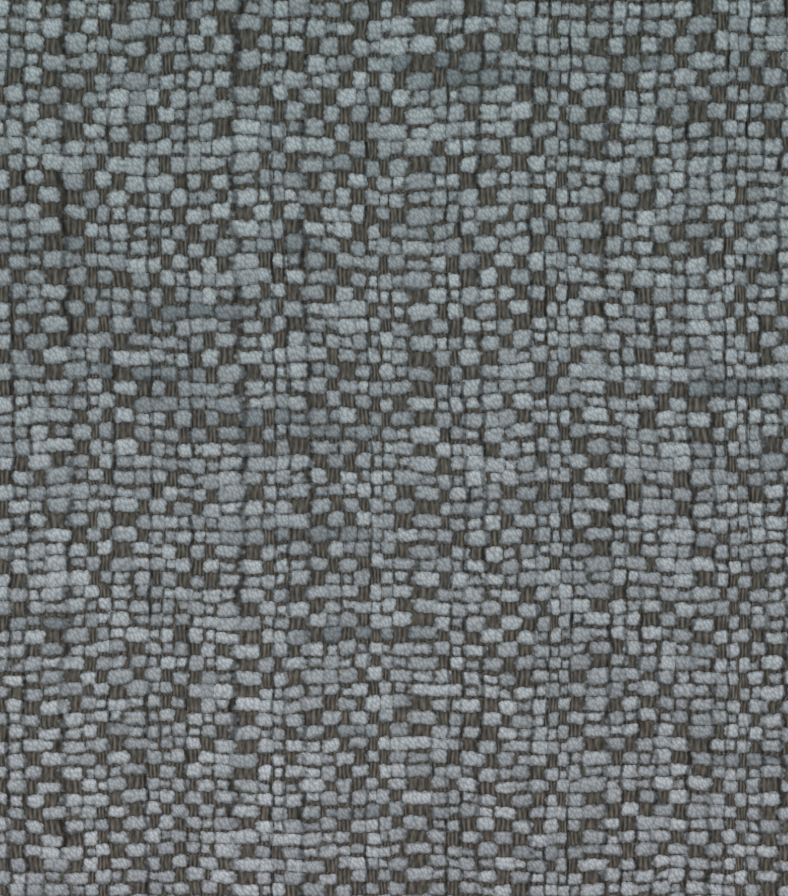
Give the GLSL for this texture, as a WebGL 1 fragment shader.

```glsl
precision highp float;
// Woven chenille upholstery: blue-grey nubs over a brown warp ground.
uniform vec2 u_resolution;

float hash(vec2 p) {
  return fract(sin(dot(p, vec2(127.1, 311.7))) * 43758.5);
}

// Cellular noise: distance to the nearest scattered point.
float cellular(vec2 p) {
  float nearest = 1.0;
  for (int j = -1; j <= 1; j++) {
    for (int i = -1; i <= 1; i++) {
      vec2 id = floor(p) + vec2(float(i), float(j));
      vec2 point = id + vec2(hash(id), hash(id + 37.0));
      nearest = min(nearest, length(p - point));
    }
  }
  return nearest;
}

float roundBox(vec2 p, vec2 halfSize, float radius) {
  vec2 q = abs(p) - halfSize + radius;
  return length(max(q, 0.0)) + min(max(q.x, q.y), 0.0) - radius;
}

// Weave coordinates: uneven columns, rows that widen towards the top.
vec2 weave(vec2 p) {
  float column = 56.0 * p.x + 0.25 * sin(29.0 * p.x + 1.0) + 0.2 * sin(61.0 * p.x)
               + 0.13 * sin(97.0 * p.x + 2.0) + 0.2 * sin(9.0 * p.y + 2.0 * p.x);
  float row = 70.0 * p.y - 10.0 * p.y * p.y
            + 0.13 * sin(23.0 * p.x + 5.0 * p.y) + 0.07 * sin(71.0 * p.x + 50.0 * p.y);
  return vec2(column, row);
}

void main() {
  vec2 p = gl_FragCoord.xy / u_resolution.y;
  vec2 w = weave(p);
  float soft = max(0.1, 50.0 / u_resolution.y);

  // Find the nub that stands highest here.
  float dist = 0.6;
  vec2 nubId = floor(w);
  vec2 local = vec2(0.0);
  for (int j = -1; j <= 1; j++) {
    for (int i = -1; i <= 1; i++) {
      vec2 id = floor(w) + vec2(float(i), float(j));
      float raised = max(mod(id.x + id.y, 2.0), step(hash(id + 11.0), 0.09));
      float sunken = step(0.52, hash(id + 23.0));
      vec2 spread = 0.85 + 0.3 * vec2(hash(id), hash(id + 17.0));
      vec2 size = mix(vec2(0.38, 0.35) * sunken, vec2(0.59, 0.49), raised) * spread;
      vec2 jitter = vec2(hash(id + 5.0), hash(id + 7.0)) - 0.5;
      vec2 offset = w - id - 0.5 - jitter * vec2(0.26, 0.22);
      float d = roundBox(offset, size, 0.6 * min(size.x, size.y));
      if (size.x > 0.0 && d < dist) {
        dist = d;
        nubId = id;
        local = offset / size;
      }
    }
  }

  // Slanted pile fibres and a rough outline.
  float fibre = cellular(vec2(p.x + 0.4 * p.y, p.y) * vec2(270.0, 190.0));
  float fuzz = cellular(p * vec2(130.0, 150.0) + 9.0);
  dist += 0.24 * (fuzz - 0.45);

  // Brown ground with fine, broken vertical warp threads.
  float thread = 0.5 + 0.5 * sin(w.x * 21.0 + 1.2 * sin(w.y * 1.7 + w.x) + 3.0 * hash(floor(w)));
  float grain = cellular(p * vec2(260.0, 90.0) + 4.0);
  vec3 ground = mix(vec3(0.19, 0.185, 0.175), vec3(0.43, 0.41, 0.375), 0.4 * thread + 0.6 * grain);
  ground *= 0.88 + 0.2 * smoothstep(0.0, 0.25, dist);

  // Chenille yarn: tone per nub, with dark teal slubs running along rows.
  float tone = hash(nubId + 3.0);
  vec3 yarn = mix(vec3(0.52, 0.54, 0.55), vec3(0.635, 0.66, 0.67), tone);
  float slubWave = sin(p.x * 7.0 + 6.28 * hash(vec2(nubId.y, 2.0)))
                 + 0.4 * sin(p.x * 19.0 + nubId.y);
  float slub = smoothstep(0.5, 1.3, slubWave) * smoothstep(0.45, 0.95, hash(vec2(nubId.y, 8.0)));
  yarn = mix(yarn, vec3(0.34, 0.37, 0.385), slub * (0.35 + 0.45 * p.y));

  // Rounded shading, lit from above, with fibre speckle.
  float dome = smoothstep(-0.02, 0.28, -dist);
  yarn *= 0.76 + 0.26 * dome + 0.08 * clamp(local.y, -1.0, 1.0);
  yarn *= 1.13 - 0.32 * fibre;

  vec3 color = mix(ground, yarn, 1.0 - smoothstep(-soft, soft, dist));

  // Short dark warp ends that bind the nubs between some columns.
  float seam = 1.0 - smoothstep(0.03, 0.2, abs(fract(w.x + 0.1 * sin(w.y * 2.3) + 0.5) - 0.5));
  vec2 knot = floor(vec2(w.x + 0.5, w.y));
  float binding = step(0.4, hash(vec2(knot.x, 4.0))) * hash(knot + 31.0);
  color *= 1.0 - 0.4 * seam * binding;

  // Broad unevenness: cooler and darker above, paler and greyer below.
  float drift = sin(5.0 * p.x + 3.0 * p.y) * sin(6.0 * p.y - 2.0 * p.x + 1.0);
  float bands = sin(27.0 * p.x) + sin(44.0 * p.x + 2.0);
  color *= 1.0 + 0.025 * drift + 0.01 * bands - 0.05 * smoothstep(0.3, 0.9, p.y);
  color *= mix(vec3(1.0, 0.99, 1.0), vec3(0.96, 1.0, 1.0), p.y);
  gl_FragColor = vec4(color, 1.0);
}
```
